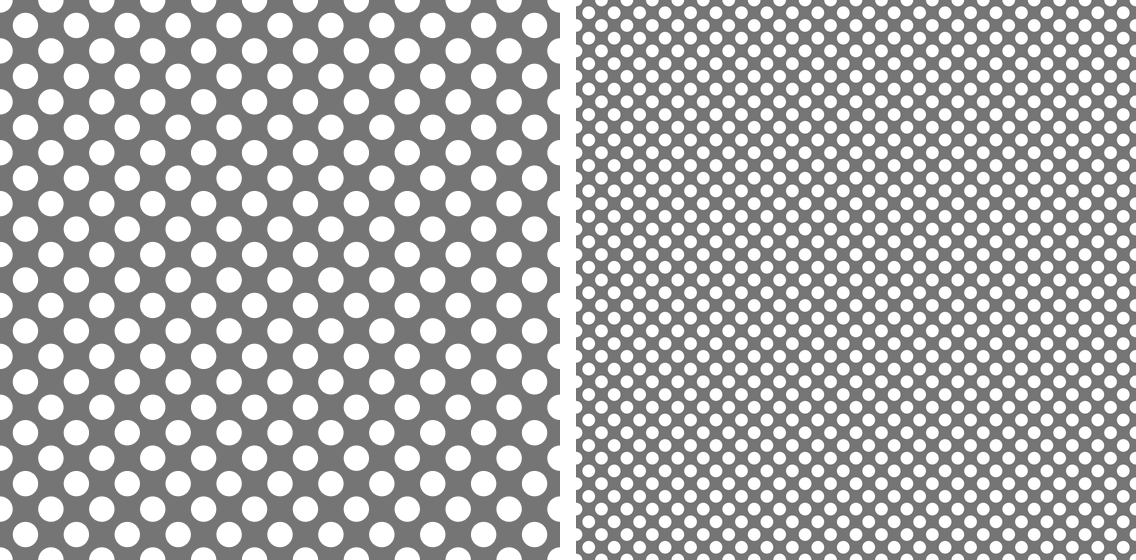
Left, the tile; right, the same tile 2 across and 2 down.
Write a WebGL 2 fragment shader that draws this pattern.

```glsl
#version 300 es
precision highp float;
// Polka dots: white discs on a plain grey ground, staggered row by row.
// Each square cell has a disc at its centre and one shared at its corners;
// a whole number of cells spans the canvas, so the pattern tiles.

uniform vec2 u_resolution;
out vec4 fragColor;

const float REPEATS = 11.0;      // cells across and down
const float DOT_RADIUS = 0.249;  // in cell widths
const vec3 GROUND_GREY = vec3(0.46);
const vec3 DOT_WHITE = vec3(1.0);

// Distance to the nearest disc edge of a square lattice with discs at cell centres
float latticeDots(vec2 p, float radius) {
  return length(fract(p) - 0.5) - radius;
}

// Two lattices, offset by half a cell both ways
float staggeredDots(vec2 p, float radius) {
  return min(latticeDots(p, radius), latticeDots(p + 0.5, radius));
}

// Coverage of a shape, blended over one pixel at its edge
float coverage(float dist, float pixel) {
  return clamp(0.5 - dist / pixel, 0.0, 1.0);
}

void main() {
  vec2 cell = gl_FragCoord.xy / u_resolution * REPEATS;
  float pixel = REPEATS / min(u_resolution.x, u_resolution.y);

  float dots = coverage(staggeredDots(cell, DOT_RADIUS), pixel);
  fragColor = vec4(mix(GROUND_GREY, DOT_WHITE, dots), 1.0);
}
```
